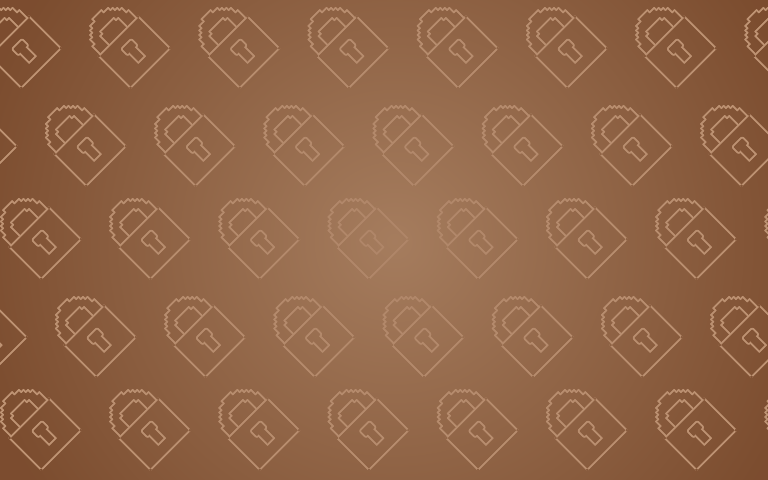
Give the GLSL for this pattern, as a Shadertoy shader.

```glsl
const float CANVAS_HEIGHT = 480.0;   // design units, y pointing down
const float COLUMN_PITCH = 109.2;
const float ROW_PITCH = 95.5;
const float FIRST_ROW = 49.0;
const float ODD_ROW_DROP = 2.5;
const float LINE_HALF_WIDTH = 0.95;
const float STEP_SIZE = 3.2;

float boxDistance(vec2 p, vec2 halfSize) {
    vec2 q = abs(p) - halfSize;
    return length(max(q, 0.0)) + min(max(q.x, q.y), 0.0);
}

// Arch opening toward +x: half disc with straight legs
bool insideArch(vec2 p, float radius) {
    return length(vec2(min(p.x, 0.0), p.y)) < radius;
}

// Distance to the staircase outline of an arch drawn on a coarse grid
float steppedArch(vec2 p, float radius, float stepSize) {
    vec2 cell = floor(p / stepSize) + 0.5;
    bool inside = insideArch(cell * stepSize, radius);
    float d = stepSize;
    for (int j = -1; j <= 1; j++) {
        for (int i = -1; i <= 1; i++) {
            vec2 center = (cell + vec2(i, j)) * stepSize;
            if (insideArch(center, radius) != inside) {
                d = min(d, boxDistance(p - center, vec2(0.5 * stepSize)));
            }
        }
    }
    return d;
}

// Square outline with small breaks at its corners
float notchedBox(vec2 p, vec2 halfSize, float gap) {
    float outline = abs(boxDistance(p, halfSize));
    float cornerCut = gap - length(abs(p) - halfSize);
    return max(outline, cornerCut);
}

float keyhole(vec2 p) {
    float head = boxDistance(p - vec2(-2.5, 0.0), vec2(2.5, 5.0)) - 2.2;
    float stem = boxDistance(p - vec2(7.0, 0.0), vec2(7.8, 4.7));
    return abs(min(head, stem));
}

// Padlock lying on its diagonal; x runs from shackle to base
float padlock(vec2 p) {
    vec2 q = vec2(p.x + p.y, p.x - p.y) * inversesqrt(2.0);
    float body = notchedBox(q - vec2(4.5, 0.0), vec2(22.5, 28.0), 2.2);
    float outer = steppedArch(q - vec2(-23.0, 0.0), 24.5, STEP_SIZE);
    float inner = steppedArch(q - vec2(-21.5, 0.0), 13.8, STEP_SIZE);
    float shackle = max(min(outer, inner), q.x + 18.0);
    return min(min(body, shackle), keyhole(q));
}

// Staggered rows, each with its own sideways shift
vec2 rowLocal(vec2 p) {
    float shifts[5] = float[5](22.0, 87.0, 42.0, 97.0, 42.0);
    int row = clamp(int(floor((p.y - FIRST_ROW) / ROW_PITCH + 0.5)), 0, 4);
    float y = p.y - FIRST_ROW - float(row) * ROW_PITCH - float(row % 2) * ODD_ROW_DROP;
    float x = mod(p.x - shifts[row] + 0.5 * COLUMN_PITCH, COLUMN_PITCH) - 0.5 * COLUMN_PITCH;
    return vec2(x, y);
}

void mainImage(out vec4 fragColor, in vec2 fragCoord) {
    float pixel = CANVAS_HEIGHT / iResolution.y;
    vec2 p = vec2(fragCoord.x, iResolution.y - fragCoord.y) * pixel;

    // Radial glow
    float falloff = clamp(length(p - vec2(395.0, 242.0)) / 430.0, 0.0, 1.0);
    vec3 background = mix(vec3(0.648, 0.488, 0.368), vec3(0.485, 0.300, 0.183), falloff);

    // Lines fade into the bright middle
    vec3 lineColor = mix(vec3(0.685, 0.522, 0.408), vec3(0.750, 0.580, 0.455), falloff);
    float d = padlock(rowLocal(p)) - LINE_HALF_WIDTH;
    float coverage = 1.0 - smoothstep(-0.5 * pixel, 0.5 * pixel, d);

    fragColor = vec4(mix(background, lineColor, coverage), 1.0);
}
```
